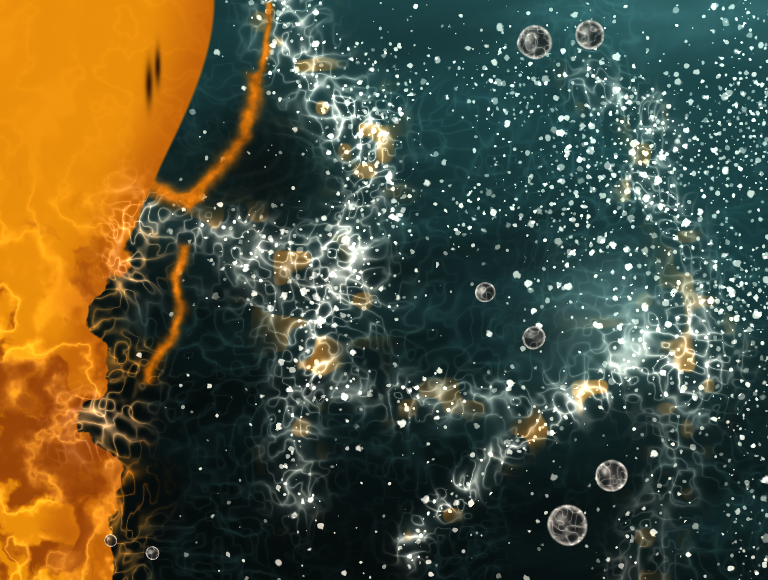
Reproduce this texture procedurally as a WebGL 2 fragment shader.

```glsl
#version 300 es
precision highp float;
// Sunlit orange hull throwing glassy splashes over dark teal water.
uniform vec2 u_resolution;
out vec4 outColor;

float hash(vec2 p) {
  vec3 q = fract(p.xyx * .1031);
  q += dot(q, q.yzx + 33.33);
  return fract((q.x + q.y) * q.z);
}

float noise(vec2 p) {
  vec2 i = floor(p), f = fract(p), e = vec2(1, 0);
  f = f * f * (3. - 2. * f);
  return mix(mix(hash(i), hash(i + e), f.x), mix(hash(i + e.yx), hash(i + 1.), f.x), f.y);
}

float fbm(vec2 p) {
  float sum = 0., amp = .5;
  for (int i = 0; i < 5; i++, amp *= .5) {
    sum += amp * noise(p);
    p = mat2(1.6, 1.2, -1.2, 1.6) * p + 17.;
  }
  return sum;
}

float ridge(vec2 p) { return 1. - abs(2. * noise(p) - 1.); }

// Thin bright ridges, like light caught in folded water
float strands(vec2 p) {
  p += .08 * vec2(fbm(p * 7.), fbm(p * 7. + 31.));
  return pow(ridge(p * 30.), 7.) * .7 + pow(ridge(p * 67. + 9.), 5.) * .6;
}

// Soft band of half width w along a quadratic curve a, b, c
float band(vec2 p, float ax, float ay, float bx, float by, float cx, float cy, float w) {
  vec2 a = vec2(ax, ay), b = vec2(bx, by), c = vec2(cx, cy), from = a;
  float d = 9.;
  for (int i = 1; i <= 8; i++) {
    float t = float(i) / 8.;
    vec2 to = mix(mix(a, b, t), mix(b, c, t), t), s = to - from;
    d = min(d, length(p - from - s * clamp(dot(p - from, s) / dot(s, s), 0., 1.)));
    from = to;
  }
  return exp(-d * d / (w * w));
}

float blob(vec2 p, float x, float y, float w, float h) {
  vec2 d = (p - vec2(x, y)) / vec2(w, h);
  return exp(-dot(d, d));
}

// Scattered glints, one jittered spot per cell
float glints(vec2 p, float density) {
  float sum = 0.;
  for (int i = 0; i < 4; i++) {
    float k = float(i);
    vec2 g = mat2(.8, .6, -.6, .8) * p / (.027 - .0045 * k) + k * 37.3, id = floor(g);
    vec2 d = fract(g) - .5 - .4 * (vec2(hash(id + 3.), hash(id + 8.)) - .5);
    float r = mix(.08, .27, pow(hash(id + 5.), 2.));
    float shape = length(d) + .16 * (noise(p * 230.) - .5);
    sum += step(hash(id), density) * smoothstep(r + .07, r - .07, shape) * mix(.4, 1.1, hash(id + 2.));
  }
  return sum;
}

void main() {
  vec2 p = gl_FragCoord.xy / u_resolution.y;
  vec2 wobble = vec2(fbm(p * 11.), fbm(p * 11. + 50.)) - .48, q = p + .06 * wobble;
  float web = strands(p);
  vec3 cream = vec3(.92, .86, .79), amber = vec3(.89, .47, .05);

  // Water, lighter toward the upper right
  float swell = fbm(mat2(.97, -.2, .2, .97) * p * vec2(4, 13));
  float light = smoothstep(.2, 1.25, p.y * .8 + p.x * .35 + .4 * (swell - .5));
  vec3 col = mix(vec3(.02, .045, .045), vec3(.12, .28, .29), light);
  col += vec3(.2, .3, .3) * blob(q, 1.2, .97, .28, .07) * swell;
  col += vec3(.2, .24, .23) * blob(q, 1.05, .45, .11, .09);
  col += vec3(.06, .1, .1) * web * smoothstep(.35, .7, fbm(p * 5.));

  // Dark hollow ringed by ripples
  float ripple = sin(length((q - vec2(.43, .76)) * vec2(1, .8)) * 260.);
  col = mix(col, vec3(.03, .06, .055) + .05 * max(ripple, 0.) * swell, .85 * blob(p, .45, .7, .11, .13));

  // Splash sheets and ropes
  float foam = band(q, .48, 1.02, .51, .87, .62, .77, .055);
  foam += .8 * band(q, .61, .8, .68, .67, .57, .57, .05);
  foam += .8 * band(q, .23, .66, .38, .55, .6, .59, .032);
  foam += .65 * band(q, .42, .55, .52, .45, .62, .5, .07);
  foam += .75 * band(q, .59, .55, .5, .4, .51, .14, .04);
  foam += .6 * band(q, .54, .37, .75, .27, 1.04, .33, .035);
  foam += 1.1 * band(q, .71, .04, .82, .2, 1.07, .36, .024);
  foam += .7 * band(q, 1.02, .87, 1.16, .8, 1.11, .67, .036);
  foam += .5 * band(q, 1.11, .66, 1.22, .58, 1.2, .47, .035);
  foam += .4 * band(q, 1.23, .4, 1.16, .16, 1.1, 0., .05);
  foam = min(foam + 1.2 * blob(q, 1.14, .4, .1, .085), 1.3);
  col = mix(col, vec3(.23, .32, .31), min(foam * .6, .8) * fbm(p * 24.));
  col += cream * foam * web * .85;
  col += amber * foam * smoothstep(.66, .78, noise(p * 27. + 4.)) * .4;

  // Bubbles and sun glints
  float field = smoothstep(.52, .72, p.x) * smoothstep(.42, .66, p.y + .25 * (p.x - .9));
  field *= 1. - .85 * smoothstep(.88, 1., p.y + .15 * (p.x - .8));
  field = .5 * field + .3 * smoothstep(1.2, 1.3, p.x);
  float density = .04 + field * smoothstep(.25, .65, fbm(p * 8.)) + .25 * foam;
  col += cream * glints(p, density * smoothstep(.2, .4, p.x)) * .9;

  // Orange reflections in the ropes
  float rust = band(q, .25, .7, .31, .64, .35, .67, .014);
  rust += band(q, .33, .65, .42, .72, .437, .87, .012);
  rust += band(q, .437, .86, .47, .92, .465, 1., .006);
  rust += band(q, .32, .57, .3, .43, .265, .34, .01);
  col = mix(col, amber * (.5 + .9 * fbm(p * 50.)), min(rust, 1.) * .9);

  // Hull, smooth above and broken by wet folds below
  float wet = 1. - smoothstep(.42, .75, p.y);
  float edge = .17 + .2 * smoothstep(.4, 1., p.y) + wet * .16 * wobble.x - p.x;
  float folds = fbm(p * vec2(13, 8) + 2.5 * wobble);
  float caustic = pow(ridge(q * vec2(24, 15) + 3. * wobble), 5.);
  vec3 hull = mix(vec3(.91, .55, .045), vec3(.7, .33, .04), smoothstep(.12, 0., edge) * .75);
  hull = mix(hull, vec3(.55, .23, .03), wet * smoothstep(.47, .68, folds) * .9);
  hull += vec3(.35, .3, .12) * caustic * (.1 + .8 * wet);
  float scuffs = blob(p, .257, .855, .006, .035) + blob(p, .272, .885, .005, .03);
  hull = mix(hull, vec3(.2, .09, .02), min(scuffs, 1.));
  col += amber * web * wet * smoothstep(-.12, 0., edge) * .8;
  col = mix(col, hull, smoothstep(-.003, .004, edge));
  col += cream * web * .7 * (blob(q, .23, .58, .045, .09) + blob(q, .17, .27, .07, .05));

  // Airborne drops: x, y, radius
  vec3 drops[] = vec3[](vec3(.922, .927, .03), vec3(1.017, .94, .026),
    vec3(.98, .095, .035), vec3(1.054, .18, .028), vec3(.837, .498, .018),
    vec3(.92, .417, .02), vec3(.263, .047, .012), vec3(.192, .067, .011));
  float sparkle = strands(p * 1.7);
  for (int i = 0; i < 8; i++) {
    vec2 d = (p - drops[i].xy + .008 * wobble) / drops[i].z;
    float r = length(d), rim = smoothstep(.7, .95, r) * (.4 + noise(d * 3.));
    vec3 glass = col * .25 + .09 + cream * .5 * (sparkle + rim + blob(d, -.3, .3, .3, .3));
    col = mix(col, glass, smoothstep(1.05, .92, r));
  }
  outColor = vec4(min(col, 1.), 1);
}
```
